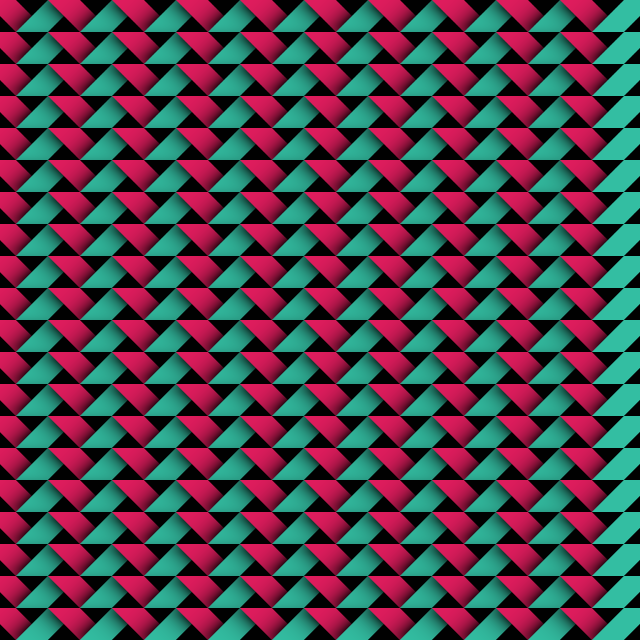
Write a Shadertoy shader that draws this pattern.

```glsl
// Rows of interlaced pink and teal ribbons over black, 10 repeats by 20 rows.
// Each row is cut along its two diagonals; soft shadows fall where one ribbon
// slips under the next. Edges are smoothed by averaging a grid of samples.

// Remaining light at a distance from an overlapping edge; the shadow
// weakens near the open corner of the ribbon that casts it.
float shadowed(float dist, float fromCorner, float strength) {
    return 1.0 - strength * exp(-2.4 * dist) * smoothstep(-0.4, 0.35, fromCorner);
}

// p is measured in row heights from the upper left corner.
vec3 weave(vec2 p) {
    float row = floor(p.y);
    float v = p.y - row;
    float column = floor((p.x - 1.5) / 2.0);
    float u = p.x - 1.5 - 2.0 * column;

    // Past the rising diagonal, the teal ribbon of the next column begins
    if (u + v >= 2.0) {
        u -= 2.0;
        column += 1.0;
    }
    float rising = u + v;
    float falling = u - v;
    bool lastColumn = column >= 9.0;

    // Teal ribbon, tucked under the pink one except at the right border
    if (rising < 1.0 && (falling < 0.0 || lastColumn)) {
        float light = 1.0;
        if (!lastColumn) {
            light = shadowed(-falling, v, 0.75);
            if (row < 19.0) light *= 1.0 - 0.15 * exp(-6.0 * (1.0 - v));
        }
        return vec3(0.20, 0.745, 0.635) * light;
    }

    // Pink ribbon, tucked under the next teal one
    if (falling >= 0.0 && falling < 1.0 && !lastColumn) {
        return vec3(0.885, 0.112, 0.37) * shadowed(2.0 - rising, 1.0 - v, 0.82);
    }
    return vec3(0.004);
}

void mainImage(out vec4 fragColor, in vec2 fragCoord) {
    const int GRID = 4;
    vec3 sum = vec3(0.0);
    for (int j = 0; j < GRID; j++) {
        for (int i = 0; i < GRID; i++) {
            vec2 offset = (vec2(i, j) + 0.5) / float(GRID) - 0.5;
            vec2 uv = (fragCoord + offset) / iResolution.xy;
            sum += weave(20.0 * vec2(uv.x, 1.0 - uv.y));
        }
    }
    fragColor = vec4(sum / float(GRID * GRID), 1.0);
}
```
